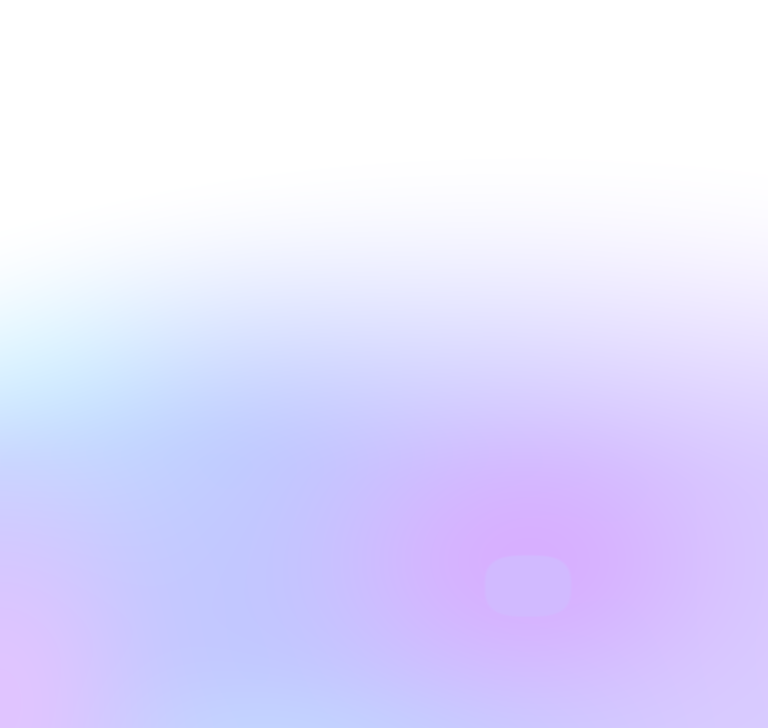
A Shadertoy shader for this background:

```glsl
#define WHITE      vec3(1.00, 1.00, 1.00)
#define CYAN       vec3(0.76, 0.93, 1.00)
#define PERIWINKLE vec3(0.75, 0.785, 1.00)
#define LILAC      vec3(0.85, 0.80, 1.00)
#define PURPLE     vec3(0.845, 0.685, 1.00)
#define PINK       vec3(0.88, 0.77, 1.00)
#define SKY        vec3(0.76, 0.835, 1.00)
#define CORE       vec3(0.82, 0.73, 1.00)
#define HORIZON_TOP   0.81
#define HORIZON_BEND  0.23
#define FOCUS_X       0.69

// Elliptical Gaussian falloff, 1 at the centre
float glow(vec2 p, vec2 center, vec2 radius) {
    vec2 d = (p - center) / radius;
    return exp(-dot(d, d));
}

// Rounded octagon-like patch with a soft rim
float patchMask(vec2 p, vec2 center, vec2 radius) {
    vec2 d = abs(p - center) / radius;
    float r = pow(dot(d * d, d), 1.0 / 3.0);
    return 1.0 - smoothstep(0.95, 1.05, r);
}

// Colour cover below a curved horizon, fading up into white
float skyCover(vec2 p) {
    float offset = p.x - FOCUS_X;
    float horizon = HORIZON_TOP - HORIZON_BEND * offset * offset;
    float fadeHeight = mix(0.36, 0.48, smoothstep(0.0, 0.6, p.x));
    return smoothstep(0.0, fadeHeight, horizon - p.y);
}

void mainImage(out vec4 fragColor, in vec2 fragCoord) {
    vec2 uv = fragCoord / iResolution.xy;

    // Base tint from left to right
    vec3 tint = mix(PERIWINKLE, LILAC, smoothstep(0.3, 1.0, uv.x));

    // Coloured glows
    tint = mix(tint, CYAN, glow(uv, vec2(0.0, 0.53), vec2(0.25, 0.22)));
    tint = mix(tint, SKY, glow(uv, vec2(0.36, -0.02), vec2(0.30, 0.09)));
    tint = mix(tint, PINK, glow(uv, vec2(0.0, 0.03), vec2(0.18, 0.30)));
    tint = mix(tint, PURPLE, glow(uv, vec2(FOCUS_X, 0.23), vec2(0.24, 0.18)));

    // Pale core inside the purple glow
    tint = mix(tint, CORE, patchMask(uv, vec2(0.6875, 0.195), vec2(0.056, 0.042)));

    fragColor = vec4(mix(WHITE, tint, skyCover(uv)), 1.0);
}
```
